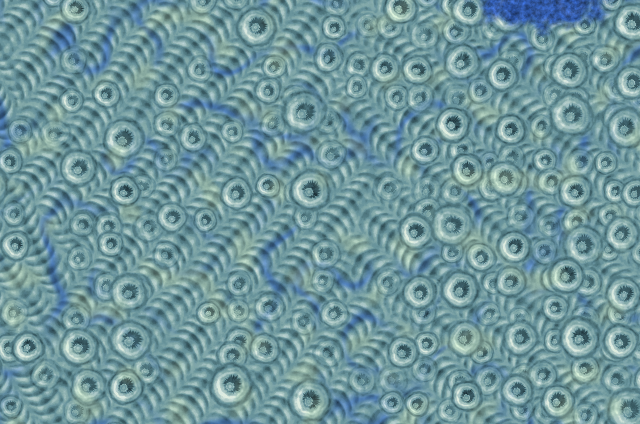
Give the GLSL for this pattern, as a Shadertoy shader.

```glsl
// Teal field of overlapping eye-like discs and feathered chains of scales.
// Scalloped rows form the ground, two jittered grids of ringed eyes lie on top,
// and a tone ramp with blue veins gives the colour.

const vec3 INK    = vec3(0.09, 0.16, 0.19);
const vec3 DEEP   = vec3(0.22, 0.35, 0.38);
const vec3 SHADE  = vec3(0.32, 0.48, 0.51);
const vec3 TEAL   = vec3(0.41, 0.58, 0.61);
const vec3 MIST   = vec3(0.51, 0.66, 0.66);
const vec3 PALE   = vec3(0.67, 0.78, 0.77);
const vec3 WHITE  = vec3(0.88, 0.93, 0.88);
const vec3 BLUE   = vec3(0.22, 0.39, 0.64);
const vec3 COBALT = vec3(0.16, 0.31, 0.64);
const vec3 CREAM  = vec3(0.60, 0.70, 0.60);

const float ROW_WIDTH     = 0.088;  // width of a chain of scales
const float SCALE_STEP    = 0.026;  // distance between scales
const float SMALL_CELL    = 0.074;  // grid of the faint eyes
const float LARGE_CELL    = 0.128;  // grid of the bold eyes
const float GRAIN         = 0.13;
const float VEIN_STRENGTH = 0.75;

vec2 hash2(vec2 p) {
    vec3 q = fract(p.xyx * vec3(0.1031, 0.1030, 0.0973));
    q += dot(q, q.yzx + 33.33);
    return fract((q.xx + q.yz) * q.zy);
}

// Gradient noise, about -0.7 to 0.7
float gnoise(vec2 p) {
    vec2 i = floor(p), f = fract(p);
    vec2 w = f * f * f * (f * (f * 6.0 - 15.0) + 10.0);
    vec4 d;
    for (int k = 0; k < 4; k++) {
        vec2 o = vec2(k & 1, k >> 1);
        float a = 6.2832 * hash2(i + o + 50.0).x;
        d[k] = dot(vec2(cos(a), sin(a)), f - o);
    }
    return mix(mix(d.x, d.y, w.x), mix(d.z, d.w, w.x), w.y);
}

float fbm(vec2 p) {
    return gnoise(p) + 0.5 * gnoise(p * 2.1 + 7.0) + 0.25 * gnoise(p * 4.3 + 19.0);
}

float bell(float x, float width) {
    return exp(-x * x / (width * width));
}

// Tone of parallel chains of overlapping round scales
float chains(vec2 p, float angle, float seed) {
    float c = cos(angle), s = sin(angle);
    p = vec2(c * p.x + s * p.y, c * p.y - s * p.x);
    p.y += 0.025 * gnoise(p * 5.0 + seed);
    float row = floor(p.y / ROW_WIDTH);
    float v = p.y / ROW_WIDTH - row - 0.5;
    float front = ROW_WIDTH * sqrt(0.36 - v * v);
    float phase = (p.x - front) / SCALE_STEP + 9.0 * hash2(vec2(row, seed) + 80.0).x;
    float f = fract(phase);
    float crescent = smoothstep(0.0, 0.3, f) * smoothstep(1.0, 0.35, f);
    float depth = 0.36 + 0.25 * gnoise(vec2(phase * 0.35, row * 3.7));
    float tone = 0.54 + depth * (crescent - 0.5);
    tone += 0.10 * bell(abs(v) - 0.22, 0.10) - 0.15 * bell(v, 0.10);
    return mix(tone, 0.61, smoothstep(0.36, 0.5, abs(v)));
}

// Tone of one eye in its own units, rim at radius 1
float eyeTone(vec2 q, float seed) {
    float r = length(q);
    vec2 dir = q / max(r, 0.001);
    float wobble = gnoise(dir * 2.5 + seed);
    float light = 0.65 + 0.35 * dot(dir, vec2(-0.85, -0.5)) + 0.25 * wobble;
    float tone = 0.53 + 0.46 * light * bell(r - 0.49, 0.16);
    tone -= 0.24 * bell(r - 0.77 - 0.06 * wobble, 0.07);
    tone += 0.13 * bell(r - 0.90, 0.06) + 0.05 * sin(r * 42.0 + 3.0 * wobble);
    // Ragged dark pupil around a pale, off-centre iris
    float spikes = 0.13 * gnoise(dir * 7.0 + seed);
    float pupil = smoothstep(0.38, 0.25, length(q - vec2(0.05, 0.04)) + spikes);
    tone = mix(tone, 0.10 + 0.15 * abs(wobble), pupil * 0.92);
    float iris = length(q - vec2(-0.05, -0.06));
    float irisTone = 0.77 + 0.10 * sin(iris * 50.0);
    return mix(tone, irisTone, 0.85 * smoothstep(0.21, 0.13, iris + spikes * 0.6));
}

// Lays a jittered grid of eyes over paint = (tone, blue)
vec2 addEyes(vec2 paint, vec2 p, float cell, vec2 radii, vec2 strength, float share, float seed) {
    vec2 home = floor(p / cell);
    for (int j = 1; j >= -1; j--)
    for (int i = -1; i <= 1; i++) {
        vec2 id = home + vec2(i, j);
        vec2 a = hash2(id + seed), b = hash2(id + seed + 37.0);
        vec2 centre = (id + 0.5 + 0.5 * (a - 0.5)) * cell;
        float right = smoothstep(0.80, 1.05, centre.x + 0.2 * gnoise(centre * 4.0));
        float density = share * mix(0.55 + 0.8 * gnoise(centre * 3.5 + seed), 1.2, right);
        if (b.x > density) continue;
        vec2 q = (p - centre) / mix(radii.x, radii.y, b.y);
        float cover = smoothstep(1.05, 0.72, length(q)) * mix(strength.x, strength.y, fract(b.y * 7.3));
        paint = mix(paint, vec2(eyeTone(q, a.x * 40.0), 0.0), cover);
    }
    return paint;
}

vec3 toneRamp(float t) {
    vec3 c = mix(INK, DEEP, smoothstep(0.02, 0.22, t));
    c = mix(c, SHADE, smoothstep(0.22, 0.40, t));
    c = mix(c, TEAL, smoothstep(0.40, 0.54, t));
    c = mix(c, MIST, smoothstep(0.54, 0.67, t));
    c = mix(c, PALE, smoothstep(0.67, 0.82, t));
    return mix(c, WHITE, smoothstep(0.82, 1.0, t));
}

void mainImage(out vec4 fragColor, in vec2 fragCoord) {
    vec2 p = fragCoord / iResolution.y;
    float aspect = iResolution.x / iResolution.y;
    vec2 w = p + 0.005 * vec2(gnoise(p * 22.0), gnoise(p * 22.0 + 60.0));

    // Ground: patches of chains in three directions
    float patchNoise = 0.25 * gnoise(p * 3.0 + 11.0);
    float tone = chains(w, 0.87, 1.0);
    tone = mix(tone, chains(w, -1.0, 2.0), smoothstep(0.27, 0.21, p.x + 0.3 * p.y + patchNoise));
    tone = mix(tone, chains(w, 2.45, 3.0), smoothstep(0.88, 0.96, p.x + patchNoise));
    float vein = bell(gnoise(w * 8.0 + 4.0), 0.09) * smoothstep(-0.25, 0.3, gnoise(p * 5.0 + 31.0));
    vec2 paint = vec2(tone - 0.05 * vein, VEIN_STRENGTH * vein);

    // Eyes: faint small ones, then bold large ones
    paint = addEyes(paint, w, SMALL_CELL, vec2(0.034, 0.046), vec2(0.45, 0.85), 0.75, 100.0);
    paint = addEyes(paint, w, LARGE_CELL, vec2(0.044, 0.064), vec2(0.75, 1.0), 0.72, 300.0);

    // Colour, fine grain and creamy flecks
    float fine = fbm(p * 75.0);
    tone = paint.x + GRAIN * fine + 0.06 * gnoise(p * 14.0);
    vec3 color = toneRamp(tone);
    color = mix(color, BLUE * (0.55 + 0.9 * tone), clamp(paint.y + 0.12 * fine, 0.0, 0.85));
    color = mix(color, CREAM * (0.5 + 0.9 * tone), 0.5 * smoothstep(0.1, 0.45, gnoise(p * 13.0 + 90.0)));

    // Speckled blue pool at the upper right
    vec2 pool = (p - vec2(aspect - 0.23, 1.0)) / vec2(0.16, 0.07);
    float inPool = smoothstep(1.15, 0.65, length(pool) + 0.4 * fbm(p * 18.0));
    color = mix(color, COBALT * (1.0 + 0.6 * fine), 0.88 * inPool);

    fragColor = vec4(color, 1.0);
}
```
